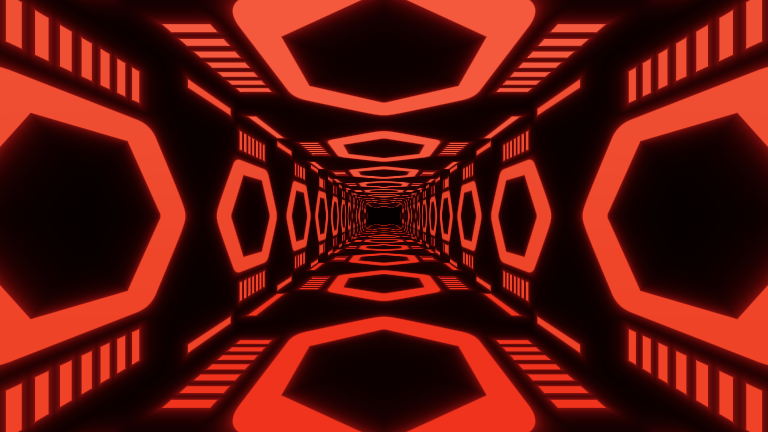
Give the GLSL for this background, as a WebGL 2 fragment shader.

```glsl
#version 300 es
precision highp float;

// A neon corridor in one-point perspective: hexagon rings, bar rows and dashes.
// Walls and floor/ceiling share one repeating panel pattern, projected by 1/x
// and 1/y, and shaded as flat light with a soft red glow around each shape.

uniform vec2 u_resolution;
out vec4 fragColor;

float box(vec2 p, vec2 halfSize) {
    vec2 q = abs(p) - halfSize;
    return length(max(q, 0.0)) + min(max(q.x, q.y), 0.0);
}

float smoothMax(float a, float b, float k) {
    float h = max(k - abs(a - b), 0.0) / k;
    return max(a, b) + 0.25 * h * h * k;
}

// Hexagon ring with a rounded rim and a sharp hole, pointing along x.
float hexRing(vec2 p) {
    p = abs(p);
    float softY = sqrt(p.y * p.y + 0.0016);
    float rim = smoothMax(p.y - 0.39, (p.x + 0.5 * softY - 0.41) * 0.88, 0.05);
    float hole = max(p.y - 0.292, (p.x + 0.47 * p.y - 0.262) * 0.9);
    return max(rim, -hole);
}

// Distance to one panel: x runs along the corridor, y across it.
float panel(vec2 p) {
    p.y = abs(p.y);
    vec2 cell = vec2(p.x - round(p.x), p.y);
    float barX = cell.x - 0.0515 * clamp(round(cell.x / 0.0515), -3.0, 3.0);
    float bars = box(vec2(barX, p.y - 0.526), vec2(0.0135, 0.064));
    float dashX = p.x - 0.57;
    float dash = box(vec2(dashX - round(dashX), p.y - 0.677), vec2(0.165, 0.021));
    return min(hexRing(cell), min(bars, dash));
}

// Returns sharp light in x and glow in y for one pair of facing planes.
vec2 planeLight(float depth, float across) {
    float d = panel(vec2(depth - 0.785, across));
    float sharp = clamp(0.5 - d / max(fwidth(d), 1e-4), 0.0, 1.0);
    float away = max(d, 0.0);
    float glow = 0.4 * exp(-away / 0.018) + 0.14 * exp(-away / 0.07);
    float open = 1.0 - smoothstep(13.6, 14.6, depth);
    float fade = mix(0.5, 1.0, exp(-0.015 * depth * depth));
    return vec2(sharp, glow) * open * fade;
}

void main() {
    vec2 p = (gl_FragCoord.xy - 0.5 * u_resolution) / u_resolution.y;
    vec2 a = max(abs(p), vec2(0.004));

    // Side walls, then floor and ceiling at about half the distance.
    vec2 walls = planeLight(0.54 / a.x, a.y / a.x);
    vec2 decks = planeLight(0.274 / a.y, 0.51 * a.x / a.y);
    vec2 light = max(walls, decks);

    // The ceiling is paler, the floor a purer red, the walls between them.
    vec3 wallColor = mix(vec3(0.94, 0.26, 0.15), vec3(0.94, 0.31, 0.20),
                         smoothstep(-0.4, 0.4, p.y));
    vec3 deckColor = p.y > 0.0 ? vec3(0.96, 0.35, 0.24) : vec3(0.94, 0.20, 0.11);
    vec3 neon = walls.x > decks.x ? wallColor : deckColor;

    // Soft haze around the dark far end.
    float farEnd = box(p, vec2(0.036, 0.019));
    float haze = 0.16 * exp(-5.0 * length(p)) * smoothstep(-0.004, 0.01, farEnd);

    float glow = light.y + haze;
    vec3 color = vec3(0.015, 0.0, 0.0) + glow * vec3(0.9, 0.02 + 0.16 * glow, 0.03 + 0.12 * glow);
    color = mix(color, neon, light.x);
    fragColor = vec4(color, 1.0);
}
```
